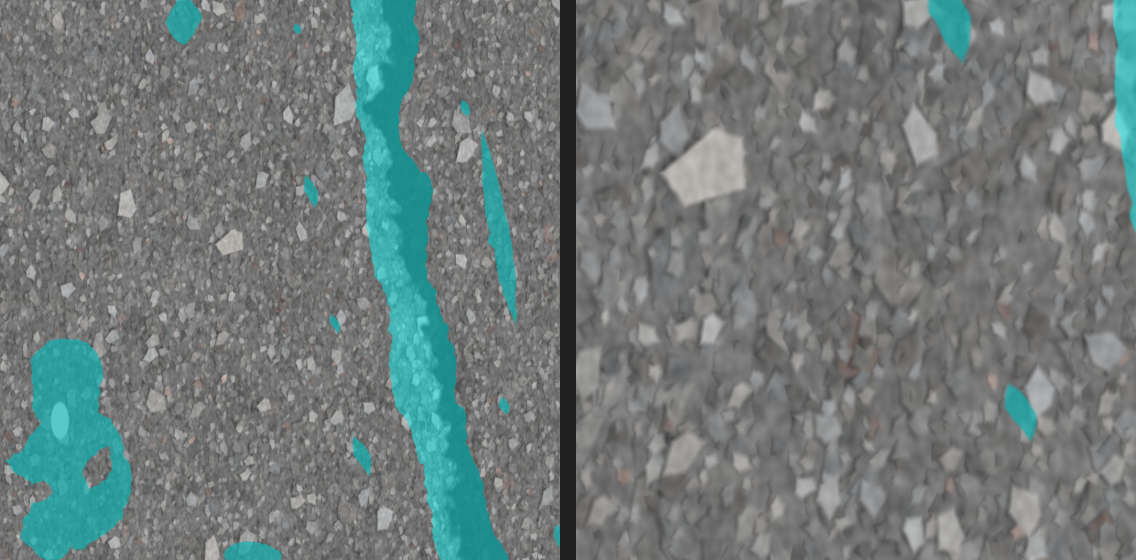
Left, the full canvas; right, a detail of the centre.
Give the GLSL for this texture, as a Shadertoy shader.

```glsl
// Grey asphalt with angular gravel, where a long crack and worn patches carry a cyan overlay.

const vec3  ASPHALT       = vec3(0.455, 0.452, 0.450);
const vec3  OVERLAY       = vec3(0.0, 0.735, 0.735);
const float OVERLAY_ALPHA = 0.6;
const float MID_GREY      = 0.47;    // mean brightness of the ground
const float CRACK_SHADE   = 0.29;    // grey of the shadowed crack wall
const float CRACK_LIT     = 0.65;    // grey of the lit crack wall
const float GRAIN_SOFT    = 0.0019;  // blur of gravel edges
const float MASK_SOFT     = 0.0013;  // blur of overlay edges
const float GRAIN_STRETCH = 0.72;    // below 1 lengthens grains upward
const int   GRAIN_SIDES   = 5;
const int   CHIP_COUNT    = 8;

vec4 hash4(vec2 c) {
    vec4 q = fract(c.xyxy * vec4(0.1031, 0.1030, 0.0973, 0.1099));
    q += dot(q, q.wzxy + 33.33);
    return fract((q.xxyz + q.yzzw) * q.zywx);
}

float corner(vec2 cell, vec2 d) {
    float a = 6.2832 * hash4(cell).x;
    return dot(vec2(cos(a), sin(a)), d);
}

float gradientNoise(vec2 p) {
    vec2 i = floor(p), f = p - i;
    vec2 u = f * f * f * (f * (f * 6.0 - 15.0) + 10.0);
    vec2 e = vec2(1.0, 0.0);
    return mix(mix(corner(i, f), corner(i + e, f - e), u.x),
               mix(corner(i + e.yx, f - e.yx), corner(i + 1.0, f - 1.0), u.x), u.y);
}

float ellipse(vec2 p, vec2 centre, vec2 r) {
    return (length((p - centre) / r) - 1.0) * min(r.x, r.y);
}

float diamond(vec2 p, vec2 centre, vec2 r) {
    vec2 d = abs(p - centre) / r;
    return (mix(d.x + d.y, length(d), 0.45) - 1.0) * min(r.x, r.y);
}

// Lays one size of random convex grains, each with a shadow on its left.
void layGrains(inout vec3 col, vec2 p, float cells, float density, float tone, float spread) {
    vec2 q = p * cells, base = floor(q);
    for (int j = -1; j <= 1; j++)
    for (int i = -1; i <= 1; i++) {
        vec2 id = base + vec2(i, j);
        vec4 h = hash4(id + cells * 3.7);
        if (h.x > density) continue;
        vec4 k = hash4(id + cells * 5.3 + 41.0);
        vec2 d = q - id - 0.2 - 0.6 * k.xy;
        float lean = 0.9 * (k.z - 0.4);
        d = mat2(cos(lean), sin(lean), -sin(lean), cos(lean)) * d;
        d.y *= GRAIN_STRETCH;
        float radius = mix(0.2, 0.47, h.y), dist = -1.0;
        for (int s = 0; s < GRAIN_SIDES; s++) {
            float wobble = fract(k.w * 7.0 + float(s) * 0.618);
            float a = 6.2832 * (float(s) + 0.6 * wobble + h.z) / float(GRAIN_SIDES);
            dist = max(dist, dot(d, vec2(cos(a), sin(a))) - radius * (0.65 + 0.35 * wobble));
        }
        float side = smoothstep(0.1, 0.9, -d.x / (length(d) + 0.001));
        col *= 1.0 - 0.24 * side * smoothstep(0.17, 0.0, dist);
        vec3 tint = mix(vec3(0.985, 1.0, 1.015), vec3(1.015, 1.0, 0.975), k.w);
        if (h.z > 0.985) tint = vec3(1.1, 0.98, 0.94);
        float soft = GRAIN_SOFT * cells;
        col = mix(col, tint * (tone + spread * (h.w - 0.5)), smoothstep(soft, -soft, dist));
    }
}

vec3 asphalt(vec2 p) {
    vec3 col = ASPHALT;
    layGrains(col, p, 27.0, 0.60, 0.460, 0.11);
    layGrains(col, p, 52.0, 0.65, 0.475, 0.17);
    layGrains(col, p, 96.0, 0.55, 0.490, 0.22);
    layGrains(col, p, 78.0, 0.11, 0.620, 0.10);
    layGrains(col, p, 42.0, 0.11, 0.640, 0.12);
    layGrains(col, p, 20.0, 0.06, 0.650, 0.12);
    float mottling = 0.04 * gradientNoise(p * 9.0) + 0.07 * gradientNoise(p * vec2(75.0, 50.0))
                   + 0.08 * gradientNoise(p * vec2(170.0, 120.0));
    return col + mottling;
}

// Returns the crack's centre x and half width at height y.
vec2 crackShape(float y) {
    float t = 1.0 - y, pinch = exp(-pow((t - 0.24) / 0.06, 2.0));
    return vec2(0.685 + 0.165 * t * t + 0.006 * sin(t * 24.0) - 0.014 * pinch,
                0.053 + 0.006 * sin(t * 19.0 + 1.0) - 0.021 * pinch);
}

float wornPatch(vec2 p) {
    float d = ellipse(p, vec2(0.117, 0.31), vec2(0.067, 0.085));
    d = min(d, ellipse(p, vec2(0.14, 0.145), vec2(0.088, 0.125)));
    d = min(d, diamond(p, vec2(0.085, 0.18), vec2(0.07, 0.055)));
    d = min(d, ellipse(p, vec2(0.09, 0.055), vec2(0.046, 0.055)));
    d = max(d, -ellipse(p, vec2(0.072, 0.122), vec2(0.024, 0.018)));
    vec2 hole = p - vec2(0.176, 0.163);
    return max(d, -diamond(hole - vec2(0.35 * hole.y, 0.0), vec2(0.0), vec2(0.024, 0.042)));
}

// Small chips follow both flanks of the crack; one tapered sliver lies at right.
float looseChips(vec2 p) {
    float v = (p.y - 0.593) / 0.173;
    float d = abs(p.x - 0.891 + 0.03 * v) - 0.019 * (1.0 - v * v);
    d = min(d, diamond(p, vec2(0.328, 0.965), vec2(0.03, 0.046)));
    d = min(d, ellipse(p, vec2(0.45, 0.008), vec2(0.05, 0.022)));
    for (int i = 0; i < CHIP_COUNT; i++) {
        vec4 h = hash4(vec2(i, 12.0));
        float y = fract(0.95 + 0.618 * float(i)), side = i % 2 == 0 ? -1.0 : 1.0;
        vec2 centre = vec2(crackShape(y).x + side * (0.12 + 0.05 * h.x), y);
        float tall = mix(0.01, 0.038, h.y * h.y);
        vec2 q = p - centre;
        d = min(d, diamond(q + vec2(0.3 * q.y, 0.0), vec2(0.0), vec2(0.005 + 0.25 * tall, tall)));
    }
    return d;
}

void mainImage(out vec4 fragColor, in vec2 fragCoord) {
    vec2 p = fragCoord / iResolution.xy;
    vec3 col = asphalt(p);
    float grain = dot(col, vec3(0.333)) - MID_GREY;

    // Ragged outlines
    vec2 rough = vec2(gradientNoise(p * 15.0), gradientNoise(p * 15.0 + 37.0)) * 0.018
               + vec2(gradientNoise(p * 62.0), gradientNoise(p * 62.0 + 19.0)) * 0.006;
    vec2 w = p + rough;
    vec2 crack = crackShape(w.y);
    float across = (w.x - crack.x) / crack.y;
    float crackDist = (abs(across) - 1.0) * crack.y;
    float patchDist = wornPatch(w);
    float dist = min(crackDist, min(patchDist, looseChips(p + 0.4 * rough)));

    // Brightness beneath the overlay
    float split = 0.05 + 0.7 * gradientNoise(vec2(p.y * 7.0, 4.5))
                - 0.7 * exp(-pow((p.y - 0.80) / 0.035, 2.0));
    float lit = smoothstep(0.16, -0.16, across - split + 0.5 * gradientNoise(p * 40.0));
    float litGrey = CRACK_LIT + 1.4 * grain + 0.2 * gradientNoise(p * 18.0);
    float crackGrey = mix(CRACK_SHADE + 0.25 * grain, litGrey, lit);
    float wornGrey = 0.46 + 0.75 * grain;
    float pebble = ellipse(p, vec2(0.107, 0.249), vec2(0.016, 0.033));
    wornGrey = mix(wornGrey, 0.86, smoothstep(0.002, -0.002, pebble));
    float under = crackDist < 0.003 ? crackGrey : wornGrey;

    vec3 covered = mix(vec3(under), OVERLAY, OVERLAY_ALPHA);
    col = mix(col, covered, smoothstep(MASK_SOFT, -MASK_SOFT, dist));
    fragColor = vec4(clamp(col, 0.0, 1.0), 1.0);
}
```
